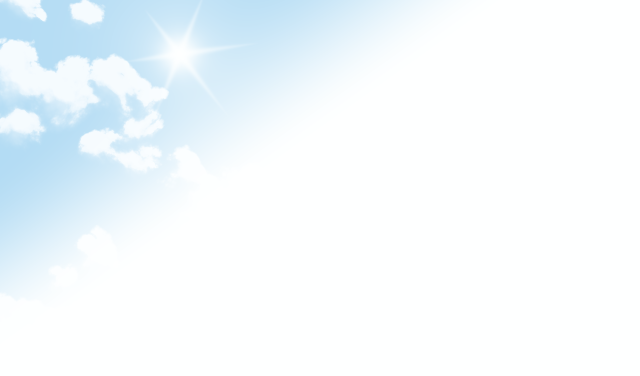
Reproduce this background procedurally as a Shadertoy shader.

```glsl
// Bright sky that washes out to white, with sunlit clouds and a starry sun.
// Clouds are merged discs roughened by cellular noise; a second sample of
// the same field toward the light gives both the shading and the soft bases.

const vec3 SKY = vec3(0.70, 0.86, 0.955);
const vec3 WHITE = vec3(0.995, 1.0, 1.0);
const vec3 CLOUD_SHADE = vec3(0.83, 0.92, 0.975);
const vec3 CLOUD_LIGHT = vec3(0.975, 0.99, 1.0);
const vec2 SUN = vec2(0.478, 0.856);

// Cloud masses: centre and radius, in canvas heights
const int PUFF_COUNT = 15;
const vec3 PUFFS[PUFF_COUNT] = vec3[PUFF_COUNT](
    vec3(0.04, 0.79, 0.10), vec3(0.17, 0.75, 0.10), vec3(0.30, 0.77, 0.08),
    vec3(0.38, 0.74, 0.05), vec3(0.05, 0.66, 0.08), vec3(0.22, 0.95, 0.05),
    vec3(0.05, 1.00, 0.07), vec3(0.26, 0.60, 0.055), vec3(0.36, 0.57, 0.06),
    vec3(0.49, 0.53, 0.065), vec3(0.645, 0.495, 0.07), vec3(0.55, 0.44, 0.09),
    vec3(0.37, 0.65, 0.06), vec3(0.255, 0.31, 0.07), vec3(0.17, 0.25, 0.05));

vec2 hash2(vec2 cell) {
    vec2 h = vec2(dot(cell, vec2(127.1, 311.7)), dot(cell, vec2(269.5, 183.3)));
    return fract(sin(h) * 43758.5);
}

// Distance to the nearest scattered point, in cell units
float cellular(vec2 p) {
    vec2 cell = floor(p);
    float nearest = 8.0;
    for (int j = -1; j <= 1; j++) {
        for (int i = -1; i <= 1; i++) {
            vec2 neighbour = cell + vec2(i, j);
            vec2 offset = neighbour + hash2(neighbour) - p;
            nearest = min(nearest, dot(offset, offset));
        }
    }
    return sqrt(nearest);
}

// Rounded bumps at several sizes, centred near zero
float billows(vec2 p) {
    float sum = 0.0;
    float size = 0.075;
    for (int octave = 0; octave < 4; octave++) {
        sum += size * 0.48 * (0.48 - cellular(p / size));
        p = mat2(0.8, 0.6, -0.6, 0.8) * p + 3.7;
        size *= 0.46;
    }
    return sum;
}

float smoothMin(float a, float b, float k) {
    float h = max(k - abs(a - b), 0.0) / k;
    return min(a, b) - h * h * k * 0.25;
}

// Signed distance to the clouds, negative inside
float cloudField(vec2 p) {
    vec2 warped = p + 0.008 * sin(p.yx * vec2(31.0, 27.0) + vec2(1.0, 4.0));
    float d = warped.y - 0.205;
    for (int i = 0; i < PUFF_COUNT; i++) {
        d = smoothMin(d, length(warped - PUFFS[i].xy) - PUFFS[i].z, 0.03);
    }
    return d - billows(warped);
}

// Blend clouds over a colour: crisp lit tops, soft shaded undersides
vec3 addClouds(vec3 base, vec2 p, vec2 lightDir) {
    float stepLength = 0.025;
    float d = cloudField(p);
    float slope = (cloudField(p + lightDir * stepLength) - d) / stepLength;
    float lit = smoothstep(-0.9, 0.7, slope);
    float cover = smoothstep(0.0, mix(0.10, 0.014, lit), -d);
    vec3 cloud = mix(CLOUD_SHADE, CLOUD_LIGHT, 0.3 + 0.7 * lit);
    return mix(base, cloud, cover * 0.94);
}

// Six tapering rays around a point, tilted by an angle
float starRays(vec2 q, float tilt) {
    float sector = radians(60.0);
    float angle = atan(q.y, q.x);
    float folded = mod(angle - tilt + 0.5 * sector, sector) - 0.5 * sector;
    float along = length(q) * cos(folded);
    float across = length(q) * sin(folded);
    float reach = 0.18 + 0.035 * cos(angle + 0.35);
    float taper = clamp(1.0 - along / reach, 0.0, 1.0);
    float width = 0.002 + 0.009 * taper;
    return exp(-across * across / (width * width)) * pow(taper, 0.8);
}

// Wide halo, bright disc and rays
float sunlight(vec2 q) {
    float r = length(q);
    float halo = 0.72 * exp(-r / 0.13);
    float core = exp(-r * r / 0.0022);
    float rays = 0.75 * starRays(q, radians(8.0));
    return 1.0 - (1.0 - halo) * (1.0 - core) * (1.0 - rays);
}

void mainImage(out vec4 fragColor, in vec2 fragCoord) {
    vec2 p = fragCoord / iResolution.y;

    // Sky and clouds
    vec3 color = addClouds(SKY, p, normalize(vec2(0.35, 0.94)));

    // Diagonal wash to white, away from the upper left
    float diagonal = p.x + 1.4 * (1.0 - p.y);
    color = mix(color, WHITE, smoothstep(0.6, 1.35, diagonal));

    // Sun
    color = mix(color, WHITE, sunlight(p - SUN));
    fragColor = vec4(color, 1.0);
}
```
